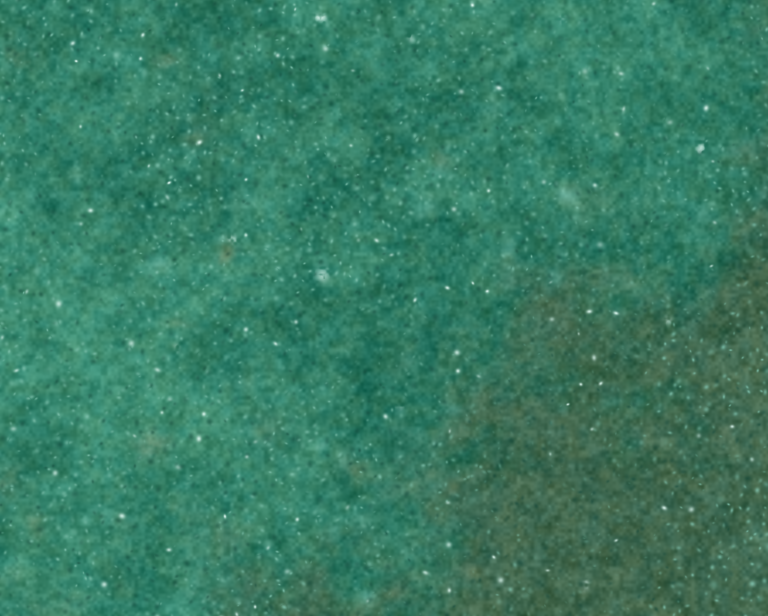
This texture is drawn by a Shadertoy shader. Its source:

```glsl
const vec3 DEEP_GREEN  = vec3(0.140, 0.430, 0.345);
const vec3 LIGHT_GREEN = vec3(0.245, 0.560, 0.455);
const vec3 OLIVE_BROWN = vec3(0.260, 0.395, 0.295);
const vec3 TAN_STAIN   = vec3(0.500, 0.570, 0.440);
const vec3 PALE_MINT   = vec3(0.500, 0.760, 0.680);
const vec3 SPARKLE     = vec3(0.880, 0.980, 0.950);
const vec3 DARK_PIT    = vec3(0.060, 0.270, 0.220);

const float CLOUD_SCALE    = 3.0;
const float MOTTLE_SCALE   = 17.0;
const float GRAIN_SCALE    = 95.0;
const float CLOUD_CONTRAST = 1.15;
const float GRAIN_AMOUNT   = 0.17;
const float TILT           = 0.55;

float hash(vec2 p) {
    vec3 q = fract(vec3(p.xyx) * 0.1031);
    q += dot(q, q.yzx + 33.33);
    return fract((q.x + q.y) * q.z);
}

vec2 hash2(vec2 p) {
    return vec2(hash(p + 17.3), hash(p + 71.9));
}

float noise(vec2 p) {
    vec2 i = floor(p), f = fract(p);
    f = f * f * (3.0 - 2.0 * f);
    return mix(mix(hash(i), hash(i + vec2(1, 0)), f.x),
               mix(hash(i + vec2(0, 1)), hash(i + vec2(1, 1)), f.x), f.y);
}

mat2 rotation(float a) {
    return mat2(cos(a), sin(a), -sin(a), cos(a));
}

float fbm(vec2 p) {
    float sum = 0.0, gain = 0.5;
    for (int i = 0; i < 4; i++) {
        sum += gain * noise(p);
        p = rotation(0.6) * p * 2.03 + 11.7;
        gain *= 0.5;
    }
    return sum / 0.9375;
}

// Soft scattered spots: one candidate per cell, kept with the given density
float spots(vec2 p, float cells, float density, float radius, float seed) {
    p *= cells;
    vec2 home = floor(p);
    float cover = 0.0;
    for (int y = -1; y <= 1; y++)
    for (int x = -1; x <= 1; x++) {
        vec2 cell = home + vec2(x, y);
        vec2 key = cell + seed * 37.0;
        float present = step(hash(key), density);
        vec2 d = rotation(6.283 * hash(key + 5.1)) * (p - cell - hash2(key));
        d.y *= 1.0 + 0.6 * hash(key + 9.4);
        float r = radius * cells * mix(0.65, 1.35, hash(key + 3.7));
        float strength = mix(0.3, 1.0, hash(key + 13.2));
        cover = max(cover, present * strength * exp(-dot(d, d) / (r * r)));
    }
    return cover;
}

void mainImage(out vec4 fragColor, in vec2 fragCoord) {
    vec2 uv = fragCoord / iResolution.xy;
    vec2 p = fragCoord / iResolution.y;
    vec2 slanted = rotation(-TILT) * p;
    slanted.y *= 1.35;

    // Cloudy green ground, lighter towards the left
    float cloud = fbm(slanted * CLOUD_SCALE + 4.0) - 0.5;
    float mottle = fbm(slanted * MOTTLE_SCALE + 23.0);
    float light = 0.50 + CLOUD_CONTRAST * cloud + 0.7 * (mottle - 0.5) + 0.35 * (0.5 - uv.x);
    vec3 color = mix(DEEP_GREEN, LIGHT_GREEN, clamp(light, 0.0, 1.2));

    // Olive wear along the bottom and the lower right
    float corner = dot(uv - vec2(0.66, 0.42), vec2(0.70, -0.72));
    float wear = corner + 0.65 * (fbm(p * 4.5 + 51.0) - 0.5) + 0.35 * (mottle - 0.5);
    color = mix(color, OLIVE_BROWN, 0.88 * smoothstep(-0.14, 0.26, wear));
    color += 0.10 * (mottle - 0.5);

    // Blurred stains with ragged outlines
    vec2 ragged = p + 0.035 * (vec2(fbm(p * 22.0), fbm(p * 22.0 + 40.0)) - 0.5);
    float tan_cover = spots(ragged, 6.0, 0.36, 0.026, 1.0);
    float mint_cover = spots(ragged, 9.0, 0.26, 0.018, 2.0);
    float patchy = smoothstep(0.15, 0.60, mottle);
    color = mix(color, TAN_STAIN, 0.60 * tan_cover * patchy);
    color = mix(color, PALE_MINT, 0.50 * mint_cover * patchy);

    // Fine grain with a slight shift of hue
    float grain = 0.55 * noise(p * GRAIN_SCALE) + 0.45 * noise(p * GRAIN_SCALE * 1.9 + 9.0) - 0.5;
    float hue = noise(p * GRAIN_SCALE * 0.6 + 80.0) - 0.5;
    color += GRAIN_AMOUNT * grain + 0.05 * hue * vec3(1.0, 0.1, -0.6);

    // Small pits and pale dust, gathered in drifts
    float drift = smoothstep(0.30, 0.65, fbm(p * 7.0 + 66.0));
    float pits = spots(p, 48.0, 0.36, 0.0045, 3.0);
    float dust = spots(p, 62.0, 0.48, 0.0034, 4.0);
    float crumbs = spots(p, 30.0, 0.26, 0.0056, 7.0);
    color = mix(color, DARK_PIT, 0.48 * pits);
    color = mix(color, PALE_MINT, dust * mix(0.25, 0.80, drift));
    color = mix(color, PALE_MINT, 0.50 * crumbs * drift);

    // Sparse bright flecks and a few broken white chips
    float flecks = spots(p, 22.0, 0.18, 0.0038, 5.0);
    float chips = spots(p + 0.4 * (ragged - p), 7.0, 0.18, 0.0085, 6.0);
    color = mix(color, SPARKLE, 0.95 * flecks);
    color = mix(color, SPARKLE, 0.90 * chips * smoothstep(-0.25, 0.15, grain));

    fragColor = vec4(clamp(color, 0.0, 1.0), 1.0);
}
```
